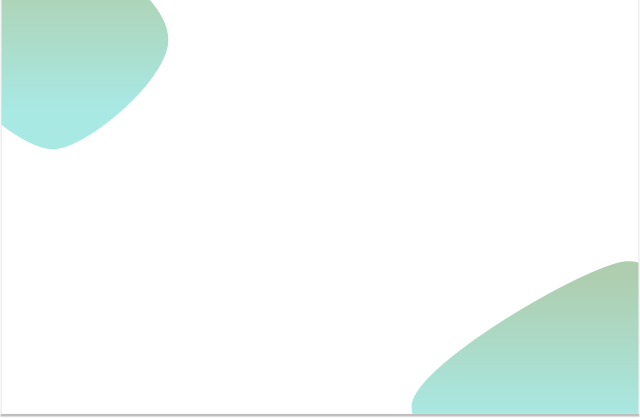
Reproduce this background procedurally as a WebGL 1 fragment shader.

```glsl
precision highp float;
// White card with a soft shadow and two rounded mint gradient blobs in opposite corners.

uniform vec2 u_resolution;

// Artboard is 1.0 high; the card leaves thin margins at the sides and below.
const vec2 ARTBOARD = vec2(1.533, 1.0);
const vec2 CARD_MIN = vec2(0.004, 0.010);
const vec2 CARD_MAX = vec2(1.529, 1.1);

const vec3 WHITE = vec3(1.0);
const vec3 SAGE = vec3(0.683, 0.808, 0.687);
const vec3 SOFT_GREEN = vec3(0.680, 0.833, 0.727);
const vec3 AQUA = vec3(0.660, 0.912, 0.894);

const int TANGENTS = 32;

// Largest signed distance to the tangent lines of a convex cubic arc.
// Arcs run counterclockwise, so positive values lie outside.
float arcDistance(vec2 p, vec2 a, vec2 b, vec2 c, vec2 d) {
  float dist = -10.0;
  for (int i = 0; i <= TANGENTS; i++) {
    float t = float(i) / float(TANGENTS);
    vec2 ab = mix(a, b, t);
    vec2 bc = mix(b, c, t);
    vec2 cd = mix(c, d, t);
    vec2 start = mix(ab, bc, t);
    vec2 tangent = normalize(mix(bc, cd, t) - start);
    dist = max(dist, dot(p - start, vec2(tangent.y, -tangent.x)));
  }
  return dist;
}

float topLeftBlob(vec2 p) {
  vec2 bottom = vec2(0.128, 0.643);
  vec2 right = vec2(0.403, 0.904);
  float d = arcDistance(p, vec2(0.004, 0.701), vec2(0.054, 0.663), vec2(0.096, 0.643), bottom);
  d = max(d, arcDistance(p, bottom, vec2(0.204, 0.643), vec2(0.403, 0.808), right));
  return max(d, arcDistance(p, right, vec2(0.403, 0.938), vec2(0.385, 0.970), vec2(0.359, 1.0)));
}

float bottomRightBlob(vec2 p) {
  vec2 top = vec2(1.503, 0.375);
  vec2 left = vec2(0.986, 0.028);
  float d = arcDistance(p, vec2(1.529, 0.372), vec2(1.521, 0.3745), vec2(1.513, 0.375), top);
  d = max(d, arcDistance(p, top, vec2(1.419, 0.375), vec2(0.986, 0.126), left));
  return max(d, arcDistance(p, left, vec2(0.986, 0.022), vec2(0.987, 0.016), vec2(0.988, 0.010)));
}

// Antialiased coverage of a signed distance.
float coverage(float dist, float pixel) {
  return clamp(0.5 - dist / pixel, 0.0, 1.0);
}

vec3 verticalGradient(float y, float low, float high, vec3 lowColor, vec3 highColor) {
  return mix(lowColor, highColor, clamp((y - low) / (high - low), 0.0, 1.0));
}

// Shadow that is faint beside the card and stronger beneath it.
vec3 shadowColor(vec2 p) {
  float side = max(CARD_MIN.x - p.x, p.x - CARD_MAX.x);
  float below = CARD_MIN.y - p.y;
  float sideShade = 0.10 * (1.0 - smoothstep(0.0, 0.005, side));
  float bottomShade = 0.26 * (1.0 - smoothstep(0.003, 0.010, below));
  float shade = below > 0.0 ? bottomShade : sideShade;
  shade *= 1.0 - smoothstep(0.0, 0.005, side) * step(0.0, below);
  return WHITE - shade;
}

void main() {
  vec2 p = gl_FragCoord.xy / u_resolution * ARTBOARD;
  float pixel = 1.0 / u_resolution.y;

  // Blobs on the white card
  vec3 upperFill = verticalGradient(p.y, 0.740, 1.0, AQUA, SOFT_GREEN);
  vec3 lowerFill = verticalGradient(p.y, -0.005, 0.335, AQUA, SAGE);
  vec3 card = mix(WHITE, upperFill, coverage(topLeftBlob(p), pixel));
  card = mix(card, lowerFill, coverage(bottomRightBlob(p), pixel));

  // Card over its shadow
  vec2 outside = max(CARD_MIN - p, p - CARD_MAX);
  float cardMask = coverage(max(outside.x, outside.y), pixel);
  gl_FragColor = vec4(mix(shadowColor(p), card, cardMask), 1.0);
}
```
